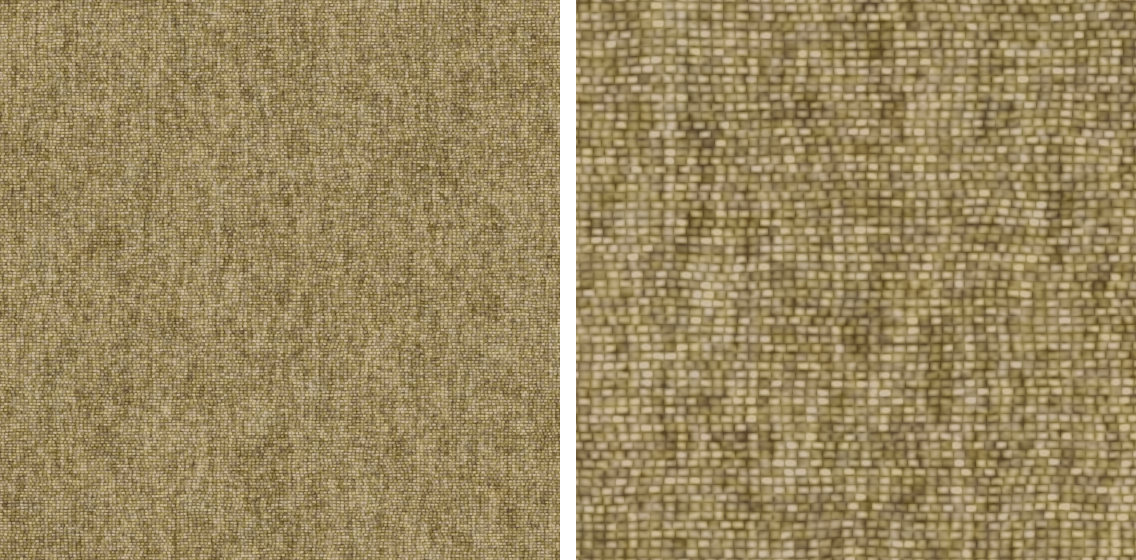
Left, the full canvas; right, a detail of the centre.
Reproduce this texture procedurally as a Shadertoy shader.

```glsl
// Coarse olive-tan woven cloth with slubby threads and faint worn blotches.
#define WARP_THREADS 140.0
#define WEFT_THREADS 188.0
#define WEAVE_RELIEF 0.88
#define STREAK_DEPTH 0.42
#define BLOTCH_DEPTH 0.22
#define FIBRE_GRAIN 0.46
#define TONE_CENTRE 0.54
#define IRREGULARITY 0.22
#define SHADOW_COLOUR vec3(0.41, 0.335, 0.19)
#define BODY_COLOUR vec3(0.59, 0.52, 0.345)
#define LIGHT_COLOUR vec3(0.74, 0.67, 0.53)

const float PI = 3.14159;

float hash(vec2 p) {
    vec3 q = fract(p.xyx * vec3(0.1031, 0.1030, 0.0973));
    q += dot(q, q.yzx + 33.33);
    return fract((q.x + q.y) * q.z);
}

float noise(vec2 p) {
    vec2 i = floor(p), f = fract(p);
    f = f * f * (3.0 - 2.0 * f);
    float low = mix(hash(i), hash(i + vec2(1, 0)), f.x);
    float high = mix(hash(i + vec2(0, 1)), hash(i + vec2(1, 1)), f.x);
    return mix(low, high, f.y);
}

float signedNoise(vec2 p) {
    return noise(p) - 0.5;
}

// Height of the over-and-under threads; each bead falls to zero at its cell edge.
float weaveHeight(vec2 grid) {
    // Rows slip sideways a little, and some stitches skip their turn
    float row = floor(grid.y);
    grid.x += 0.9 * signedNoise(vec2(grid.x * 0.12, row * 7.0 + 0.5));
    vec2 cell = vec2(floor(grid.x), row);
    vec2 taper = cos(PI * (grid - cell - 0.5));
    float parity = mod(cell.x + cell.y, 2.0);
    float over = hash(cell + 41.0) < IRREGULARITY ? 1.0 - parity : parity;
    float weft = taper.y * sqrt(max(taper.x, 0.0));
    float warp = 0.75 * taper.x * sqrt(max(taper.y, 0.0));
    return mix(warp, weft, over) * (0.6 + 0.8 * hash(cell + 17.0));
}

vec3 cloth(vec2 uv) {
    // Slightly wandering threads
    vec2 wander = vec2(signedNoise(uv * vec2(24.0, 30.0)),
                       signedNoise(uv * vec2(26.0, 22.0) + 50.0));
    vec2 grid = (uv + 0.0025 * wander) * vec2(WARP_THREADS, WEFT_THREADS);

    // Thread thickness and dye variation along each direction
    float warpStreak = signedNoise(vec2(grid.x * 1.3, uv.y * 30.0 + 80.0));
    float weftStreak = signedNoise(vec2(uv.x * 44.0 + 30.0, grid.y));

    // Cloudy wear, stretched a little along the warp
    float blotch = 0.3 * signedNoise(uv * vec2(9.0, 6.0) + 11.0)
                 + 0.7 * signedNoise(uv * vec2(34.0, 19.0) + 23.0);

    float grain = signedNoise(grid * 1.3 + 7.0) + 0.8 * signedNoise(grid * 2.3 + 91.0);

    float tone = TONE_CENTRE
               + WEAVE_RELIEF * (weaveHeight(grid) - 0.42)
               + STREAK_DEPTH * (warpStreak + 0.5 * weftStreak)
               + BLOTCH_DEPTH * blotch
               + FIBRE_GRAIN * grain;
    tone = clamp(tone, -0.2, 1.2);

    vec3 colour = tone < 0.5 ? mix(SHADOW_COLOUR, BODY_COLOUR, tone * 2.0)
                             : mix(BODY_COLOUR, LIGHT_COLOUR, tone * 2.0 - 1.0);

    // Greyer and browner fibres
    float greyness = signedNoise(grid * 0.9 + 140.0);
    float rust = signedNoise(uv * vec2(30.0, 20.0) + 61.0);
    colour += greyness * vec3(-0.01, -0.01, 0.07);
    colour += rust * vec3(0.01, -0.004, -0.01);
    return colour;
}

void mainImage(out vec4 fragColor, in vec2 fragCoord) {
    // Four samples smooth the thread edges
    vec3 sum = vec3(0.0);
    for (int i = 0; i < 4; i++) {
        vec2 offset = vec2(i % 2, i / 2) * 0.5 - 0.25;
        sum += cloth((fragCoord + offset) / iResolution.y);
    }
    fragColor = vec4(sum / 4.0, 1.0);
}
```
